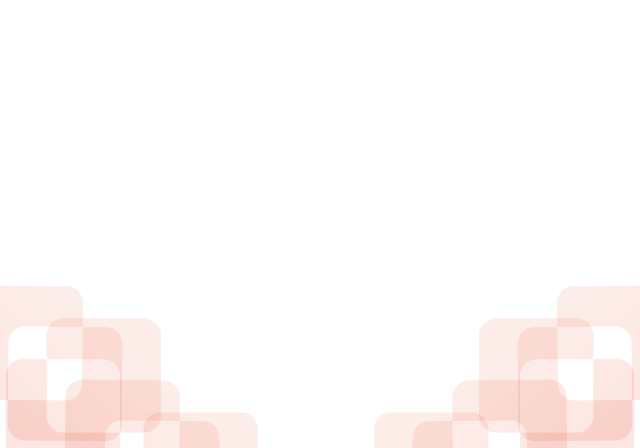
A Shadertoy shader for this background:

```glsl
// Translucent pink rounded squares interlocking in the two lower corners of a white field.

// Lengths are fractions of the canvas width
const vec3  PAPER        = vec3(1.0);
const vec3  BLUSH        = vec3(0.988, 0.915, 0.897);
const float HALF_SIDE    = 0.0892;
const float CORNER       = 0.026;
const float TILT         = 0.010;                  // slope of the tilted pairs
const int   CLUSTERS     = 2;
const vec2  CLUSTER_STEP = vec2(0.1514, -0.1470);
const float RIGHT_SPREAD = 0.0124;                 // extra step on the right side
const vec2  TILTED_UPPER  = vec2(0.0397, 0.1641);
const vec2  TILTED_LOWER  = vec2(0.1016, 0.1003);
const vec2  UPRIGHT_UPPER = vec2(0.1621, 0.1133);
const vec2  UPRIGHT_LOWER = vec2(0.0983, 0.0495);
const float INK_NEAR     = 1.13;                   // ink at the lower inner end
const float INK_FAR      = 0.82;                   // ink at the upper outer end
const float FADE_REACH   = 0.15;

float roundedSquare(vec2 p) {
    vec2 q = abs(p) - HALF_SIDE + CORNER;
    return length(max(q, 0.0)) + min(max(q.x, q.y), 0.0) - CORNER;
}

float squareCoverage(vec2 p, float slope, float pixel) {
    vec2 local = p + slope * vec2(-p.y, p.x);
    return 1.0 - smoothstep(-0.6 * pixel, 0.6 * pixel, roundedSquare(local));
}

// Two squares whose shared area is cut out
float pairCoverage(vec2 p, vec2 upper, vec2 lower, float slope, float pixel) {
    float a = squareCoverage(p - upper, slope, pixel);
    float b = squareCoverage(p - lower, slope, pixel);
    return a + b - 2.0 * a * b;
}

// Ink thins along the rising diagonal of a pair
vec3 inkFilter(vec2 p, vec2 middle, float coverage) {
    float along = dot(p - middle, vec2(0.7071));
    float ink = mix(INK_NEAR, INK_FAR, smoothstep(-FADE_REACH, FADE_REACH, along));
    return mix(vec3(1.0), pow(BLUSH, vec3(ink)), coverage);
}

void mainImage(out vec4 fragColor, in vec2 fragCoord) {
    float pixel = 1.0 / iResolution.x;
    vec2 p = fragCoord * pixel;

    // Fold the right side onto the left
    float onRight = step(0.5, p.x);
    p.x = min(p.x, 1.0 - p.x);
    vec2 stride = CLUSTER_STEP + vec2(RIGHT_SPREAD * onRight, 0.0);

    // Overlapping layers multiply into deeper pink
    vec3 color = PAPER;
    for (int i = 0; i < CLUSTERS; i++) {
        vec2 q = p - float(i) * stride;
        float tilted = pairCoverage(q, TILTED_UPPER, TILTED_LOWER, TILT, pixel);
        float upright = pairCoverage(q, UPRIGHT_UPPER, UPRIGHT_LOWER, 0.0, pixel);
        color *= inkFilter(q, 0.5 * (TILTED_UPPER + TILTED_LOWER), tilted);
        color *= inkFilter(q, 0.5 * (UPRIGHT_UPPER + UPRIGHT_LOWER), upright);
    }
    fragColor = vec4(color, 1.0);
}
```
